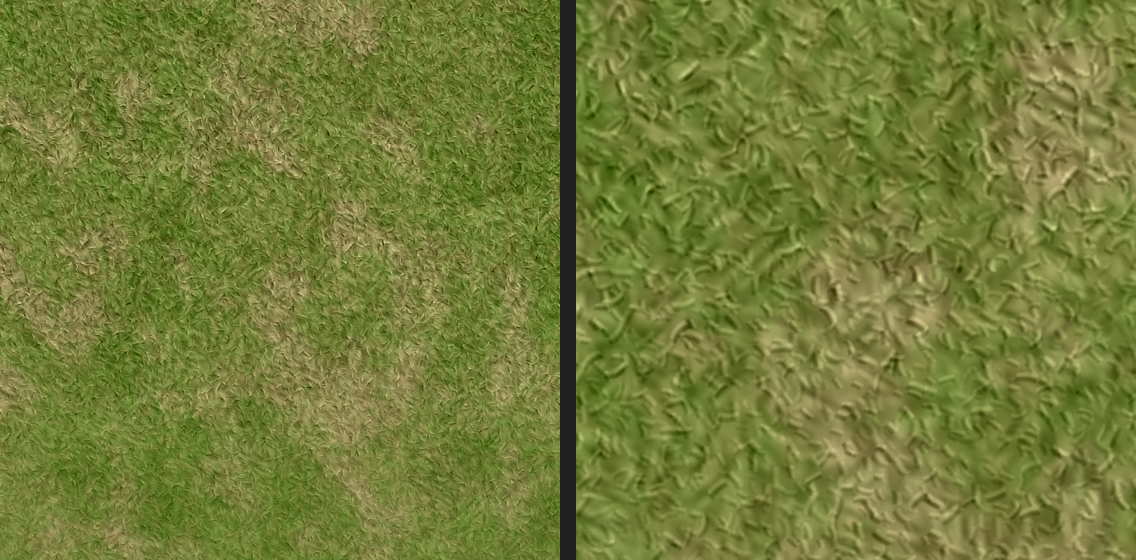
Left, the full canvas; right, a detail of the centre.
A WebGL 1 fragment shader for this texture:

```glsl
precision highp float;
// Short mown grass seen from above, with dry straw patches and lush areas.
// Stretched noise in several directions gives the fine turf, scattered
// curved blades with shadows add crisp detail, and slow noise tints it.
uniform vec2 u_resolution;

vec2 hash2(vec2 p) {
  vec3 q = fract(vec3(p.xyx) * vec3(0.1031, 0.1030, 0.0973));
  q += dot(q, q.yzx + 33.33);
  return fract((q.xx + q.yz) * q.zy);
}

float noise(vec2 p) {
  vec2 cell = floor(p), f = fract(p);
  f = f * f * (3.0 - 2.0 * f);
  float low = mix(hash2(cell).x, hash2(cell + vec2(1.0, 0.0)).x, f.x);
  float high = mix(hash2(cell + vec2(0.0, 1.0)).x, hash2(cell + 1.0).x, f.x);
  return mix(low, high, f.y);
}

float fbm(vec2 p) {
  float sum = 0.0, weight = 0.53;
  for (int i = 0; i < 4; i++) {
    sum += weight * noise(p);
    p = mat2(0.8, 0.6, -0.6, 0.8) * p * 2.03 + 17.3;
    weight *= 0.5;
  }
  return sum;
}

// Coordinates along and across a direction
vec2 along(vec2 p, float angle) {
  float c = cos(angle), s = sin(angle);
  return vec2(c * p.x + s * p.y, c * p.y - s * p.x);
}

// Noise drawn out into short fibres
float fibres(vec2 p, float angle) {
  return noise(along(p, angle) * vec2(85.0, 215.0) + angle * 31.0) - 0.5;
}

// Fibre directions swap from tuft to tuft
float turf(vec2 p) {
  float pick = noise(p * 34.0 + 5.0);
  float leaning = mix(fibres(p, -0.95), fibres(p, -0.5), smoothstep(0.5, 0.7, pick));
  float crossing = mix(fibres(p, 0.75), fibres(p, -1.5), smoothstep(0.2, 0.35, pick));
  return mix(crossing, leaning, smoothstep(0.35, 0.55, pick));
}

// Soft slightly bent blade centred on the origin
float blade(vec2 q, float halfLength, float bend) {
  q.y += bend * q.x * q.x;
  q.x = max(abs(q.x) - halfLength, 0.0);
  return 1.0 - smoothstep(0.02, 0.17, length(q));
}

// Scattered blades: lit positive, shadowed negative
float blades(vec2 p, float seed) {
  vec2 cell = floor(p);
  float tone = 0.0;
  for (int y = -1; y <= 1; y++) {
    for (int x = -1; x <= 1; x++) {
      vec2 id = cell + vec2(float(x), float(y));
      vec2 place = hash2(id + seed);
      vec2 kind = hash2(id + seed + 71.7);
      float angle = -0.95 + (kind.x - 0.5) * 1.3;
      angle += 1.5 * step(0.8, kind.y);
      vec2 q = along(p - id - place, angle);
      float size = 0.15 + 0.28 * kind.y;
      float bend = (place.x - 0.5) * 1.2;
      float strength = 0.4 + 0.9 * fract(kind.x * 7.0 + place.y);
      tone += strength * (blade(q, size, bend) - blade(q + vec2(0.06, 0.24), size, bend));
    }
  }
  return tone;
}

void main() {
  vec2 uv = gl_FragCoord.xy / u_resolution.y;
  float grain = turf(uv);

  // Ragged straw patches grouped by a slower field
  vec2 frayed = uv + 0.012 * grain;
  float clumps = fbm(along(frayed, -0.9) * vec2(11.0, 16.0) + 3.7);
  float regions = fbm(uv * 3.2 + 9.1);
  float straw = smoothstep(0.43, 0.76, clumps + 0.45 * (regions - 0.5));
  float lush = smoothstep(0.45, 0.72, fbm(frayed * vec2(6.0, 4.0) + 41.0));
  lush = max(lush, 0.85 * smoothstep(0.8, 1.0, uv.x + 0.2 * (regions - 0.5)));

  // Base tint
  vec3 colour = mix(vec3(0.435, 0.487, 0.205), vec3(0.385, 0.468, 0.163), lush);
  colour = mix(colour, vec3(0.575, 0.535, 0.335), straw * (0.85 - 0.35 * lush));
  float hue = noise(uv * 65.0 + 23.0) - 0.5;
  colour += hue * vec3(0.07, 0.01, 0.04);

  // Fine light and shade, calmer toward the bottom
  float detail = 0.24 * grain + 0.1 * (noise(uv * 150.0) - 0.5);
  detail += 0.088 * blades(uv * 76.0, 0.0);
  detail += 0.07 * blades(along(uv, 0.3) * 98.0, 137.0);
  float contrast = mix(0.72, 1.15, smoothstep(0.0, 0.65, uv.y));
  contrast *= 0.9 + 0.25 * straw;
  float shade = 0.12 * (fbm(uv * 13.0 + 61.0) - 0.5) + 0.022 * (0.5 - uv.y);
  colour += (detail * contrast + shade) * vec3(1.02, 0.96, 0.9);

  gl_FragColor = vec4(clamp(colour, 0.0, 1.0), 1.0);
}
```
